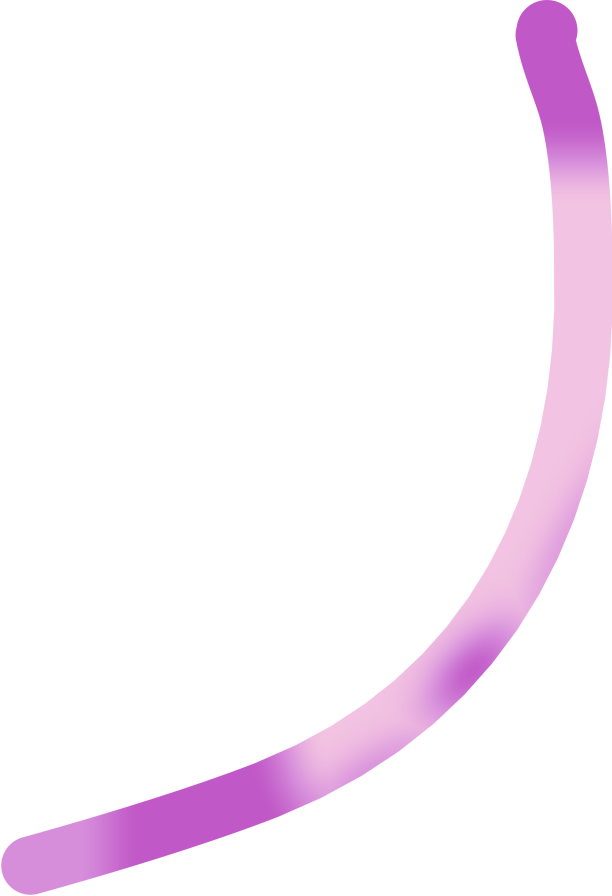
A Shadertoy shader for this background:

```glsl
// Draws a thick rounded ribbon sweeping up from lower left, with soft violet and pink shading.

// Lengths are in units of the canvas height
const float RADIUS = 0.0326;
const float CAP_RADIUS = 0.034;
const vec2 CAP_CENTER = vec2(0.6105, 0.966);

const vec3 PAPER = vec3(1.0);
const vec3 PINK = vec3(0.95, 0.765, 0.885);
const vec3 LILAC = vec3(0.84, 0.555, 0.86);
const vec3 VIOLET = vec3(0.755, 0.345, 0.78);

// Chained cubic curves sharing their end points
const int CURVES = 4;
const int STEPS = 16;
const vec2 SPINE[13] = vec2[13](
    vec2(0.034, 0.034), vec2(0.117, 0.057), vec2(0.221, 0.0885),
    vec2(0.298, 0.1185), vec2(0.553, 0.219), vec2(0.659, 0.447),
    vec2(0.651, 0.7005), vec2(0.651, 0.759), vec2(0.647, 0.824),
    vec2(0.637, 0.866), vec2(0.630, 0.896), vec2(0.615, 0.9245),
    vec2(0.608, 0.961));

vec2 cubic(vec2 a, vec2 b, vec2 c, vec2 d, float t) {
    float u = 1.0 - t;
    return u * u * u * a + 3.0 * u * t * (u * b + t * c) + t * t * t * d;
}

float segmentDistance(vec2 p, vec2 a, vec2 b) {
    vec2 pa = p - a, ba = b - a;
    return length(pa - ba * clamp(dot(pa, ba) / dot(ba, ba), 0.0, 1.0));
}

float ribbonDistance(vec2 p) {
    float nearest = 10.0;
    for (int i = 0; i < CURVES; i++) {
        int k = 3 * i;
        vec2 previous = SPINE[k];
        for (int j = 1; j <= STEPS; j++) {
            vec2 next = cubic(SPINE[k], SPINE[k + 1], SPINE[k + 2], SPINE[k + 3],
                              float(j) / float(STEPS));
            nearest = min(nearest, segmentDistance(p, previous, next));
            previous = next;
        }
    }
    return min(nearest - RADIUS, length(p - CAP_CENTER) - CAP_RADIUS);
}

// Soft elliptical spot, with its long side along the given direction
float spot(vec2 p, vec2 center, vec2 direction, vec2 size) {
    vec2 along = normalize(direction), d = p - center;
    vec2 q = vec2(dot(d, along), dot(d, vec2(-along.y, along.x))) / size;
    return exp(-dot(q, q));
}

// Shade from 0 (pink) through 0.5 (lilac) to 1 (violet)
float ribbonTone(vec2 p) {
    float top = smoothstep(0.77, 0.87, p.y);
    float foot = 1.0 - smoothstep(0.28, 0.375, p.x + 0.25 * (p.y - 0.13));
    foot *= mix(0.5, 1.0, smoothstep(0.085, 0.16, p.x));
    float bend = 0.95 * spot(p, vec2(0.528, 0.250), vec2(0.68, 0.73), vec2(0.066, 0.036));
    float underside = 0.45 * spot(p, vec2(0.415, 0.134), vec2(0.8, 0.5), vec2(0.09, 0.032));
    float outerRim = 0.35 * spot(p, vec2(0.635, 0.395), vec2(0.45, 0.9), vec2(0.12, 0.027));
    return clamp(max(top, foot) + max(bend, max(underside, outerRim)), 0.0, 1.0);
}

void mainImage(out vec4 fragColor, in vec2 fragCoord) {
    vec2 p = fragCoord / iResolution.y;
    float pixel = 1.0 / iResolution.y;

    // Ribbon colour
    float tone = ribbonTone(p);
    vec3 ribbon = mix(PINK, LILAC, clamp(2.0 * tone, 0.0, 1.0));
    ribbon = mix(ribbon, VIOLET, clamp(2.0 * tone - 1.0, 0.0, 1.0));

    // Smooth outline over the paper
    float cover = 1.0 - smoothstep(-0.7 * pixel, 0.7 * pixel, ribbonDistance(p));
    fragColor = vec4(mix(PAPER, ribbon, cover), 1.0);
}
```
